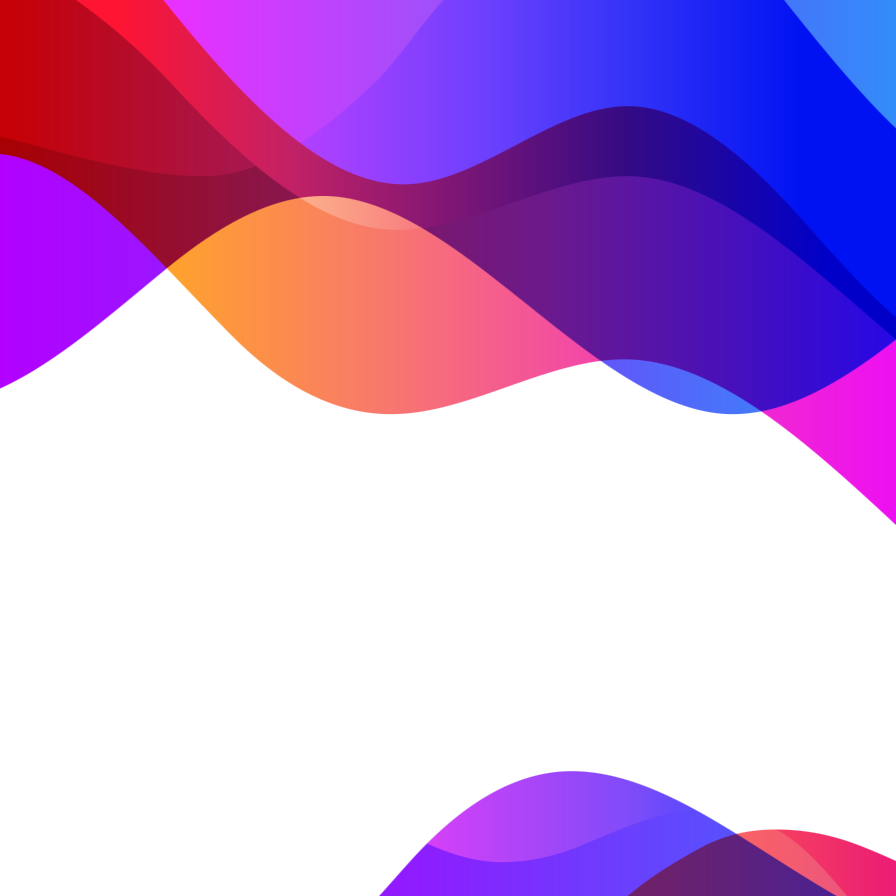
Write a WebGL 2 fragment shader that draws this background.

```glsl
#version 300 es
precision highp float;
// Overlapping translucent waves with horizontal gradients on a white page.
// Each wave edge is a smooth Hermite curve; the areas between the edges
// are filled with colour ramps that run from left to right.
uniform vec2 u_resolution;
out vec4 outColor;

// The canvas is divided into this many design units, with y pointing down.
const float GRID = 768.0;
const vec3 WHITE = vec3(1.0);

// Cubic curve between two knots (x, y, slope), straight beyond its ends.
float span(float x, vec3 a, vec3 b) {
  float h = b.x - a.x;
  float t = clamp((x - a.x) / h, 0.0, 1.0);
  float s = 1.0 - t;
  float y = mix(a.y, b.y, t * t * (3.0 - 2.0 * t));
  y += h * t * s * (a.z * s - b.z * t);
  return y + a.z * min(x - a.x, 0.0) + b.z * max(x - b.x, 0.0);
}

// Smooth wave through five knots.
float wave(float x, vec3 a, vec3 b, vec3 c, vec3 d, vec3 e) {
  if (x < b.x) return span(x, a, b);
  if (x < c.x) return span(x, b, c);
  if (x < d.x) return span(x, c, d);
  return span(x, d, e);
}

// Antialiased coverage of the area below an edge.
float below(float y, float edge) {
  float d = y - edge;
  return clamp(d / max(fwidth(d), 1e-4) + 0.5, 0.0, 1.0);
}

float linearStep(float a, float b, float x) {
  return clamp((x - a) / (b - a), 0.0, 1.0);
}

// Colour ramps with two and four stops.
vec3 ramp2(float x, float x0, float x1, vec3 a, vec3 b) {
  return mix(a, b, linearStep(x0, x1, x));
}

vec3 ramp4(float x, vec4 stops, vec3 a, vec3 b, vec3 c, vec3 d) {
  vec3 color = ramp2(x, stops.x, stops.y, a, b);
  color = mix(color, c, linearStep(stops.y, stops.z, x));
  return mix(color, d, linearStep(stops.z, stops.w, x));
}

// Large group of waves hanging from the top.
vec3 upperWaves(vec2 p) {
  float x = p.x;
  float warmEdge = below(p.y, wave(x, vec3(0, 132, 0.1), vec3(200, 289, 1.0),
    vec3(335, 355, 0), vec3(535, 308, 0), vec3(768, 450, 0.93)));
  float coolEdge = below(p.y, wave(x, vec3(0, 333, -0.45), vec3(143, 230, -0.82),
    vec3(277, 168, 0), vec3(628, 355, 0), vec3(768, 291, -0.78)));
  float bandTop = below(p.y, wave(x, vec3(140, 0, 1.25), vec3(346, 158, 0),
    vec3(538, 91, 0), vec3(680, 180, 1.1), vec3(768, 272, 0.85)));
  float bandBottom = below(p.y, wave(x, vec3(65, 0, 0.7), vec3(150, 75, 1.08),
    vec3(340, 197, 0), vec3(538, 151, 0), vec3(768, 291, 0.85)));
  float veil = below(p.y, wave(x, vec3(0, 117, 0.25), vec3(90, 140, 0.22),
    vec3(175, 151, 0), vec3(320, 72, -0.95), vec3(380, 0, -1.1)));
  float corner = below(p.y, span(x, vec3(672, 0, 1.25), vec3(768, 110, 0.95)));

  // Magenta to blue backdrop with a light corner.
  vec3 pale = ramp2(x, 150.0, 370.0, vec3(0.91, 0.19, 1.0), vec3(0.63, 0.31, 0.98));
  vec3 backdrop = ramp4(x, vec4(240, 420, 540, 690), vec3(0.73, 0.25, 1.0),
    vec3(0.42, 0.25, 0.99), vec3(0.2, 0.2, 0.97), vec3(0.0, 0.07, 0.95));
  backdrop = mix(pale, backdrop, veil);
  vec3 sky = ramp2(x, 680.0, 768.0, vec3(0.26, 0.47, 0.98), vec3(0.2, 0.55, 0.98));
  backdrop = mix(sky, backdrop, corner);

  // Red to navy band over a deep red to indigo body.
  vec3 band = ramp4(x, vec4(100, 250, 540, 710), vec3(1.0, 0.08, 0.2),
    vec3(0.76, 0.13, 0.4), vec3(0.2, 0.04, 0.52), vec3(0.0, 0.0, 0.79));
  vec3 body = ramp4(x, vec4(0, 220, 470, 768), vec3(0.66, 0.0, 0.01),
    vec3(0.55, 0.08, 0.27), vec3(0.42, 0.1, 0.55), vec3(0.15, 0.03, 0.9));
  body *= mix(1.18, 1.0, veil);
  vec3 color = mix(mix(backdrop, band, bandTop), body, bandBottom);

  // Outer fringes: violet to sky blue, and orange to magenta.
  vec3 cool = ramp4(x, vec4(0, 150, 515, 655), vec3(0.7, 0.0, 1.0),
    vec3(0.6, 0.09, 1.0), vec3(0.38, 0.34, 0.98), vec3(0.26, 0.48, 0.98));
  vec3 warm = ramp4(x, vec4(150, 340, 515, 768), vec3(1.0, 0.63, 0.18),
    vec3(0.97, 0.46, 0.44), vec3(0.95, 0.27, 0.67), vec3(0.93, 0.06, 0.95));
  float sheen = 0.3 * (1.0 - linearStep(270.0, 390.0, x)) * (1.0 - bandBottom);
  warm = mix(warm, WHITE, sheen);
  return mix(mix(color, cool, warmEdge), mix(warm, WHITE, warmEdge), coolEdge);
}

// Small pair of hills rising from the bottom edge.
vec3 lowerWaves(vec2 p, vec3 page) {
  float x = p.x;
  float hill = below(p.y, wave(x, vec3(325, 768, -1.1), vec3(366, 723, -1.0),
    vec3(490, 661, 0), vec3(630, 714, 0.62), vec3(717, 768, 0.58)));
  float fold = below(p.y, wave(x, vec3(366, 723, 0.45), vec3(430, 739, 0),
    vec3(500, 724, -0.42), vec3(550, 704, -0.35), vec3(590, 695, -0.1)));
  float mound = below(p.y, wave(x, vec3(538, 768, -0.85), vec3(600, 727, -0.55),
    vec3(665, 711, 0), vec3(720, 719, 0.3), vec3(768, 738, 0.45)));
  float glint = below(p.y, span(x, vec3(665, 711, 0.5), vec3(726, 768, 1.2)));

  vec3 crest = ramp2(x, 370.0, 595.0, vec3(0.83, 0.25, 0.97), vec3(0.39, 0.31, 0.98));
  vec3 base = ramp2(x, 340.0, 620.0, vec3(0.57, 0.1, 1.0), vec3(0.35, 0.31, 0.99));
  float foldFade = mix(fold, 1.0, linearStep(550.0, 595.0, x));
  vec3 violet = mix(crest, base, foldFade * step(366.0, x) + step(x, 366.0));
  vec3 plum = ramp2(x, 560.0, 710.0, vec3(0.43, 0.13, 0.42), vec3(0.3, 0.13, 0.56));
  vec3 rose = ramp2(x, 670.0, 768.0, vec3(0.96, 0.24, 0.38), vec3(0.92, 0.11, 0.46));
  vec3 coral = ramp2(x, 635.0, 720.0, vec3(0.98, 0.38, 0.4), vec3(0.93, 0.34, 0.48));
  rose = mix(rose, coral, glint);
  return mix(mix(page, violet, hill), mix(rose, plum, hill), mound);
}

void main() {
  vec2 uv = gl_FragCoord.xy / u_resolution;
  vec2 p = vec2(uv.x, 1.0 - uv.y) * GRID;
  outColor = vec4(lowerWaves(p, upperWaves(p)), 1.0);
}
```
